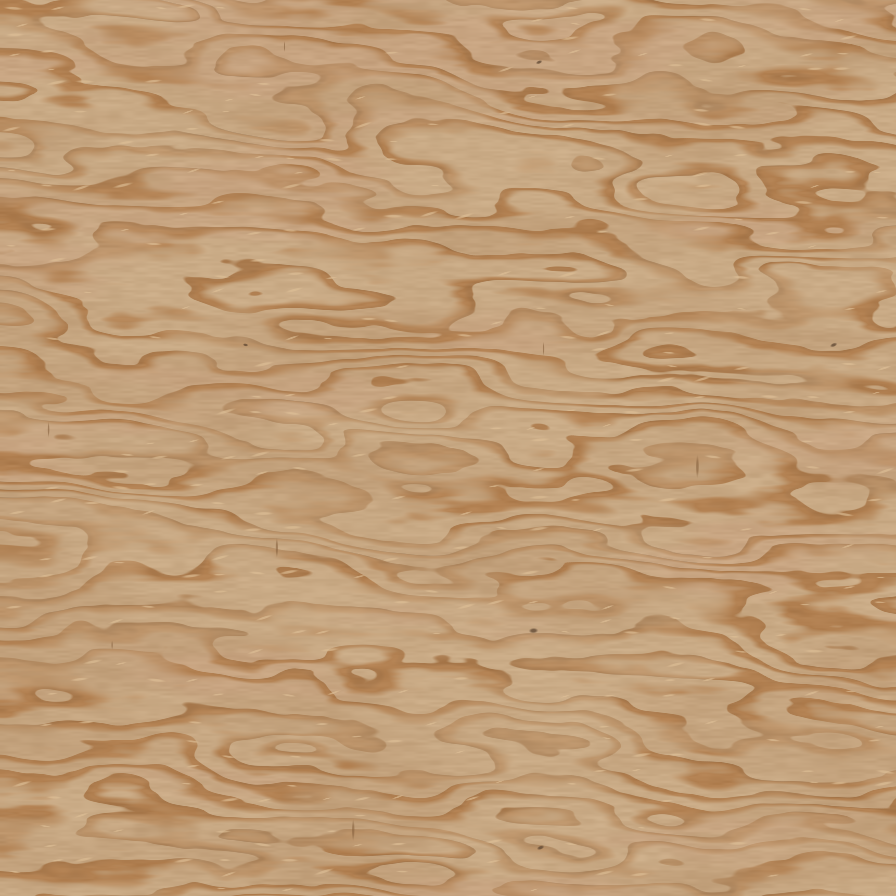
This texture is drawn by a Shadertoy shader. Its source:

```glsl
const vec3 PALE_WOOD = vec3(0.790, 0.670, 0.525);
const vec3 TAN_WOOD = vec3(0.752, 0.618, 0.470);
const vec3 PINK_WOOD = vec3(0.785, 0.640, 0.505);
const vec3 LATE_WOOD = vec3(0.695, 0.500, 0.315);
const vec3 FLECK_COLOR = vec3(0.870, 0.750, 0.590);
const vec3 KNOT_COLOR = vec3(0.360, 0.270, 0.190);

const float RING_COUNT = 25.0;      // growth rings over the canvas height
const float RING_TILT = 0.055;      // rings sink slightly to the right
const float BROAD_WARP = 3.0;
const float FINE_WARP = 1.15;
const float FEATHER = 0.30;         // fibrous fraying of the soft ring side
const float FIBER_CONTRAST = 0.045;

float hash(vec2 p) {
    vec3 q = fract(vec3(p.xyx) * 0.1031);
    q += dot(q, q.yzx + 33.33);
    return fract((q.x + q.y) * q.z);
}

float noise(vec2 p) {
    vec2 cell = floor(p);
    vec2 t = fract(p);
    t = t * t * t * (t * (t * 6.0 - 15.0) + 10.0);
    float low = mix(hash(cell), hash(cell + vec2(1, 0)), t.x);
    float high = mix(hash(cell + vec2(0, 1)), hash(cell + vec2(1, 1)), t.x);
    return mix(low, high, t.y);
}

float fbm(vec2 p) {
    float sum = 0.0;
    float weight = 0.5;
    for (int i = 0; i < 4; i++) {
        sum += weight * noise(p);
        p = p * 2.03 + vec2(17.3, 9.1);
        weight *= 0.5;
    }
    return sum / 0.9375;
}

// Scattered soft ellipses, at most one in each grid cell
float scatter(vec2 uv, vec2 grid, vec2 radius, float chance, float seed) {
    vec2 cell = floor(uv * grid);
    vec2 key = cell + seed;
    vec2 jitter = 0.3 + 0.4 * vec2(hash(key + 3.7), hash(key + 8.2));
    vec2 d = uv - (cell + jitter) / grid;
    d.y -= d.x * (hash(key + 5.9) - 0.3) * 0.5;
    float size = 0.5 + 0.7 * hash(key + 1.4);
    float spot = 1.0 - smoothstep(0.3, 1.0, length(d / (radius * size)));
    return spot * step(hash(key), chance);
}

// Ring coordinate: flat regions widen into patches, steep ones into lines
float ringField(vec2 uv) {
    vec2 p = vec2(uv.x, uv.y + RING_TILT * uv.x);
    p.y += 0.008 * (noise(vec2(uv.x * 9.0, uv.y * 14.0) + 40.0) - 0.5);
    float broad = noise(p * vec2(6.5, 23.0) + 11.0) - 0.5;
    float fine = noise(p * vec2(15.0, 48.0) + 71.0) - 0.5;
    float crinkle = noise(p * vec2(45.0, 120.0) + 29.0) - 0.5;
    return p.y * RING_COUNT + BROAD_WARP * broad + FINE_WARP * fine + 0.16 * crinkle;
}

void mainImage(out vec4 fragColor, in vec2 fragCoord) {
    vec2 uv = fragCoord / iResolution.y;

    // Horizontal fibers
    float fiber = noise(uv * vec2(24.0, 230.0) + 5.0) - 0.5;
    float thread = noise(uv * vec2(70.0, 400.0) + 90.0) - 0.5;

    // Pale ground with tan and pink regions
    float tanShare = smoothstep(0.35, 0.72, fbm(uv * vec2(5.0, 19.0) + 3.0));
    float pinkShare = smoothstep(0.52, 0.75, fbm(uv * vec2(3.5, 16.0) + 60.0));
    vec3 color = mix(PALE_WOOD, TAN_WOOD, 0.75 * tanShare);
    color = mix(color, PINK_WOOD, 0.7 * pinkShare);

    // Late wood: frayed rise, then a crisp edge
    float ring = ringField(uv);
    float ringWidth = clamp(fwidth(ring), 0.05, 0.5);
    float phase = fract(ring);
    float frayed = phase + FEATHER * (0.7 * fiber + 0.3 * thread);
    float late = smoothstep(0.42, 0.85, frayed);
    late *= 1.0 - smoothstep(1.0 - ringWidth, 1.0, phase);
    float strength = 0.50 + 0.65 * smoothstep(0.3, 0.7, noise(uv * vec2(8.0, 28.0) + 33.0));
    color = mix(color, LATE_WOOD, min(late * strength, 1.0));

    // Thin dark seam along the crisp edge
    float seam = smoothstep(0.80, 0.93, phase) * (1.0 - smoothstep(0.95, 1.0, phase));
    color *= 1.0 - 0.07 * seam * noise(uv * vec2(14.0, 40.0) + 13.0);

    // Fiber shading
    color += FIBER_CONTRAST * (0.6 * fiber + 0.8 * thread) * vec3(0.9, 1.0, 1.05);

    // Raised pale splinters, dark pin knots and short upright checks
    float flecks = scatter(uv, vec2(26.0, 60.0), vec2(0.011, 0.0019), 0.22, 7.0);
    float knots = scatter(uv, vec2(9.0, 9.0), vec2(0.0055, 0.0032), 0.09, 130.0);
    float checks = scatter(uv, vec2(11.0, 9.0), vec2(0.0018, 0.012), 0.07, 210.0);
    color = mix(color, FLECK_COLOR, 0.65 * flecks);
    color = mix(color, KNOT_COLOR, 0.75 * knots);
    color = mix(color, LATE_WOOD * 0.75, 0.6 * checks);

    fragColor = vec4(clamp(color, 0.0, 1.0), 1.0);
}
```
